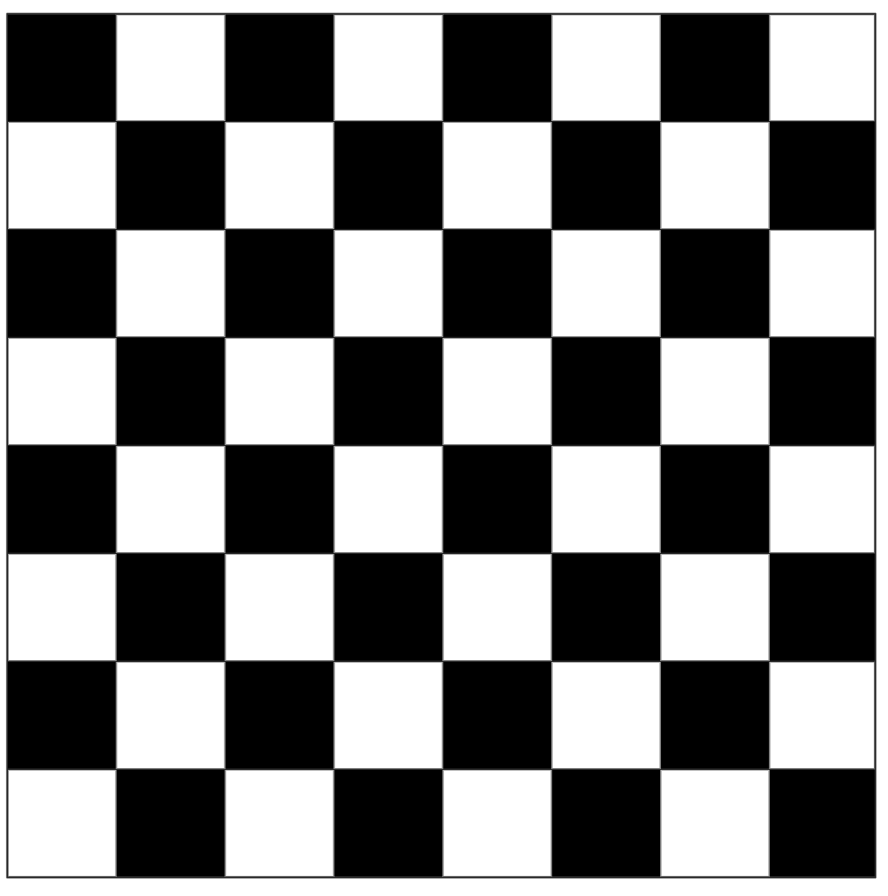
Write a Shadertoy shader that draws this pattern.

```glsl
// Eight by eight black and white checkerboard with thin ruled lines and a narrow margin.

// Lengths are fractions of the canvas height.
#define BOARD_CORNER vec2(0.0082, 0.0209)
#define BOARD_SIZE   vec2(0.9686, 0.9635)
#define CELL_SIZE    vec2(0.1215, 0.1205)
#define RULE_WIDTH   0.0020
#define FRAME_WIDTH  0.0024
#define EDGE_SOFTNESS 0.0022
#define ROW_INK      0.88
#define COLUMN_INK   0.50
#define FRAME_INK    0.85
#define PAPER        vec3(1.0)
#define INK          vec3(0.0)

// Signed distance to the nearest cell edge on each axis; the sign alternates per cell.
vec2 cellWave(vec2 p) {
    return (0.5 - abs(mod(p / CELL_SIZE + 0.5, 2.0) - 1.0)) * CELL_SIZE;
}

// Signed distance to a box with its lower left corner at zero.
float boxDistance(vec2 p, vec2 size) {
    vec2 d = abs(p - 0.5 * size) - 0.5 * size;
    return length(max(d, 0.0)) + min(max(d.x, d.y), 0.0);
}

// Coverage of a line of the given width.
float stroke(float dist, float width, float soft) {
    return 1.0 - smoothstep(0.5 * width - soft, 0.5 * width + soft, abs(dist));
}

void mainImage(out vec4 fragColor, in vec2 fragCoord) {
    vec2 p = fragCoord / iResolution.y - BOARD_CORNER;
    float soft = 0.5 * max(EDGE_SOFTNESS, 1.0 / iResolution.y);

    // Alternating squares, light at the lower left
    vec2 edge = cellWave(p);
    vec2 side = clamp(edge / soft, -1.0, 1.0);
    float ink = 0.5 - 0.5 * side.x * side.y;

    // Ruled lines between rows and columns
    ink = max(ink, ROW_INK * stroke(edge.y, RULE_WIDTH, soft));
    ink = max(ink, COLUMN_INK * stroke(edge.x, RULE_WIDTH, soft));

    // Clip to the board, then outline it
    float border = boxDistance(p, BOARD_SIZE);
    ink *= 1.0 - smoothstep(-soft, soft, border);
    ink = max(ink, FRAME_INK * stroke(border, FRAME_WIDTH, soft));

    fragColor = vec4(mix(PAPER, INK, ink), 1.0);
}
```
